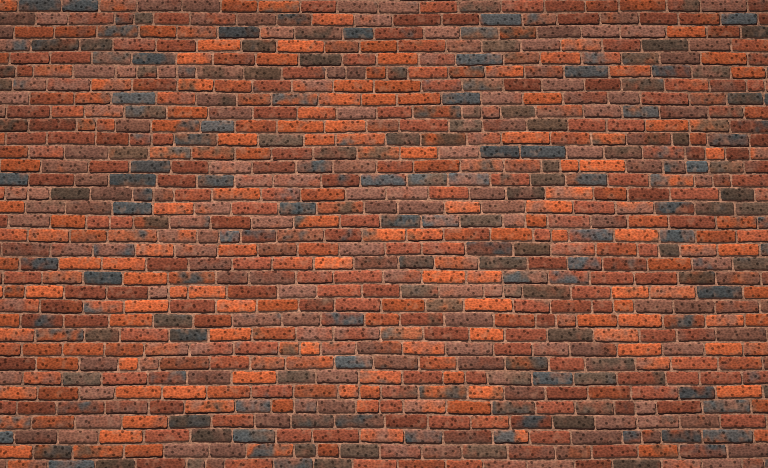
This texture is drawn by a Shadertoy shader. Its source:

```glsl
// A weathered running-bond brick wall: about 33 courses of 18 bricks, slightly
// larger toward the foot. Jittered joints bound rounded-box bricks, which cast
// shadows on the mortar; layered sines and cellular noise give the wear.

const vec3 ORANGE = vec3(0.75, 0.37, 0.22);
const vec3 RUST   = vec3(0.56, 0.30, 0.22);
const vec3 MAUVE  = vec3(0.53, 0.37, 0.31);
const vec3 OLIVE  = vec3(0.36, 0.30, 0.25);
const vec3 SLATE  = vec3(0.29, 0.33, 0.34);
const vec3 MORTAR = vec3(0.68, 0.49, 0.39);
const vec3 SHADOW = vec3(0.15, 0.09, 0.08);
const float BRICK_LENGTH = 2.95; // in course heights

float hash(vec2 p) {
    vec3 q = fract(p.xyx * vec3(0.1031, 0.1030, 0.0973));
    q += dot(q, q.yzx + 33.33);
    return fract((q.x + q.y) * q.z);
}

// Distance to the nearest scattered point
float cellular(vec2 p) {
    vec2 cell = floor(p), f = p - cell;
    float nearest = 2.0;
    for (int y = -1; y <= 1; y++)
    for (int x = -1; x <= 1; x++) {
        vec2 g = vec2(x, y), c = cell + g;
        vec2 seed = vec2(hash(c), hash(c + 71.7));
        nearest = min(nearest, length(g + seed - f));
    }
    return nearest;
}

// Layered, rotated sines, roughly -1 to 1
float mottle(vec2 p) {
    float sum = 0.0, amp = 0.5;
    for (int i = 0; i < 4; i++) {
        p = mat2(0.8, 0.6, -0.6, 0.8) * p * 1.8 + 2.7;
        sum += amp * sin(p.x + 1.5 * sin(p.y));
        amp *= 0.65;
    }
    return sum;
}

float roundBox(vec2 p, vec2 halfSize, float radius) {
    vec2 d = abs(p) - halfSize + radius;
    return length(max(d, 0.0)) + min(max(d.x, d.y), 0.0) - radius;
}

float jointAt(float i, float row) {
    return i + 0.24 * (hash(vec2(i, row) + 13.0) - 0.5);
}

// Left and right joints of the brick at x; a few are cut into halves
vec2 brickSpan(float x, float row) {
    float i = floor(x);
    if (x < jointAt(i, row)) i -= 1.0;
    else if (x >= jointAt(i + 1.0, row)) i += 1.0;
    vec2 span = vec2(jointAt(i, row), jointAt(i + 1.0, row));
    if (hash(vec2(i, row) + 47.0) > 0.94) {
        float middle = 0.5 * (span.x + span.y);
        span = x < middle ? vec2(span.x, middle) : vec2(middle, span.y);
    }
    return span;
}

// Fired clay colour of one brick, with smears that vary along its face
vec3 clay(vec2 id, vec2 p) {
    float smear = mottle(p * 0.75 + 20.0 * hash(id + 5.0));
    float fired = hash(id + 11.0), tint = hash(id + 23.0), burnt = hash(id + 37.0);
    vec3 c = mix(RUST, ORANGE, smoothstep(0.3, 0.85, fired + 0.15 * smear));
    c = mix(c, MAUVE, 0.85 * smoothstep(0.45, 0.85, tint - 0.2 * smear));
    vec3 dark = mix(OLIVE, SLATE, smoothstep(0.35, 0.8, hash(id + 53.0) + 0.25 * smear));
    c = mix(c, dark, 0.85 * smoothstep(0.62, 0.92, burnt + 0.2 * smear));
    return c * mix(0.84, 1.14, hash(id + 61.0));
}

void mainImage(out vec4 fragColor, in vec2 fragCoord) {
    vec2 uv = fragCoord / iResolution.xy;
    float down = 1.0 - uv.y;
    float pixel = 34.0 / iResolution.y;

    // Wall coordinates: courses counted downward, bricks counted across
    float course = 35.9 * down - 2.3 * down * down;
    course += 0.06 * sin(uv.x * 9.0 + down * 5.0) + 0.03 * sin(uv.x * 31.0 + down * 40.0);
    float row = floor(course);
    float across = (uv.x - 0.5) * mix(19.0, 17.7, down) + 20.0;
    float x = across + 0.5 * mod(row, 2.0) + 0.22 * hash(vec2(row, 3.0));
    vec2 p = vec2(across * BRICK_LENGTH, course);

    // Brick-local frame and outline, chipped by noise
    vec2 span = brickSpan(x, row);
    vec2 id = vec2(floor(span.x * 16.0), row);
    float width = (span.y - span.x) * BRICK_LENGTH;
    vec2 q = vec2((x - span.x) * BRICK_LENGTH - 0.5 * width + 0.03, course - row - 0.45);
    q.y += 0.04 * (hash(id + 83.0) - 0.5);
    vec2 halfSize = vec2(0.5 * width - 0.08, 0.405);
    float chip = 0.035 * mottle(p * 2.3);
    float edge = roundBox(q, halfSize, 0.13) + chip;
    float shade = roundBox(q - vec2(0.04, 0.11), halfSize, 0.1) + chip;

    // Mortar, then the shadow under each brick
    float grain = cellular(p * vec2(5.0, 7.0));
    vec3 color = MORTAR * (0.78 + 0.35 * grain + 0.12 * mottle(p * 1.7));
    float depth = mix(0.6, 1.0, hash(id + 97.0));
    color = mix(color, SHADOW, depth * (1.0 - smoothstep(-pixel * 0.5, pixel * 0.5, shade)));

    // Brick face: grain, pits, pale bloom, lit top and shaded foot
    vec3 face = clay(id, p) * (0.80 + 0.38 * grain);
    face = mix(face, MORTAR, 0.35 * smoothstep(0.35, 1.0, mottle(p * 1.3 + 9.0)));
    float pit = 1.0 - smoothstep(0.08, 0.22, cellular(p * 1.6 + 31.0));
    face *= 1.0 - 0.4 * pit;
    face *= 1.0 + 0.22 * smoothstep(-0.2, -0.4, q.y) - 0.22 * smoothstep(0.2, 0.42, q.y);
    color = mix(color, face, 1.0 - smoothstep(-pixel * 0.5, pixel * 0.5, edge));

    // Gentle falloff toward the corners
    vec2 c = uv - vec2(0.5, 0.45);
    color *= 1.06 - 0.38 * dot(c, c);
    fragColor = vec4(clamp(color, 0.0, 1.0), 1.0);
}
```
